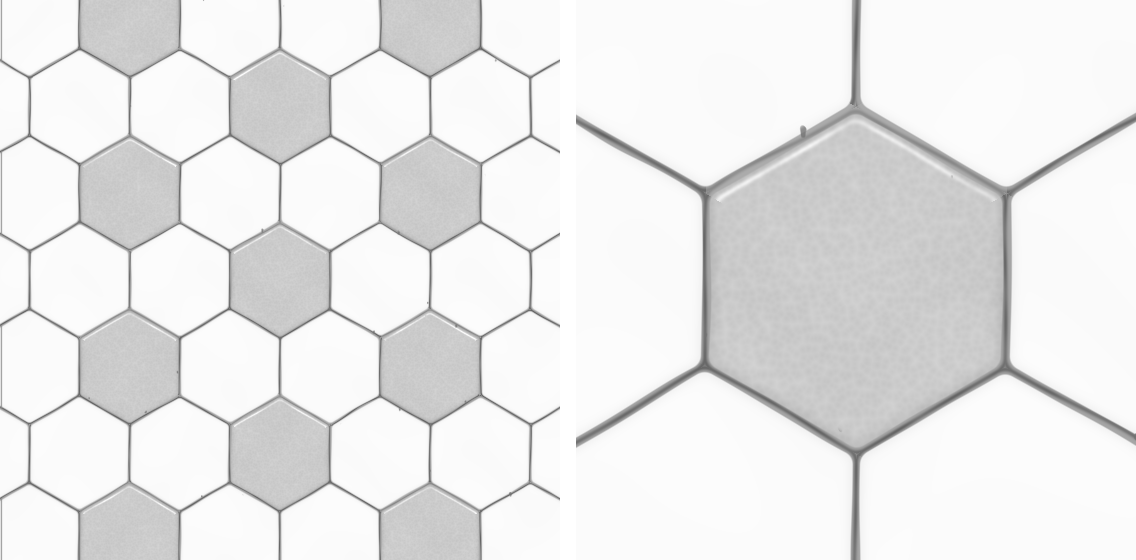
Left, the full canvas; right, a detail of the centre.
This pattern is drawn by a WebGL 2 fragment shader. Its source:

```glsl
#version 300 es
precision highp float;
// Hexagonal floor of white glazed tiles with scattered grey ones and thin, worn joints.

uniform vec2 u_resolution;
out vec4 outColor;

const float TILE_WIDTH = 0.179;
const vec2 LATTICE = vec2(1.0, 1.7320508);
const float WHITE_GLAZE = 0.985;
const float GREY_GLAZE = 0.80;
const float JOINT_LIGHT = 0.65;
const float JOINT_DARK = 0.39;

vec2 hash2(vec2 p) {
    vec3 q = fract(p.xyx * vec3(0.1031, 0.1030, 0.0973));
    q += dot(q, q.yzx + 33.33);
    return fract((q.xx + q.yz) * q.zy);
}

// Layered sines, about -1 to 1
float wave(vec2 p) {
    float a = sin(p.x * 3.1 + 1.7 * sin(p.y * 2.3 + 0.6));
    float b = sin(p.y * 4.3 + 1.9 * sin(p.x * 2.9 + 2.1));
    return 0.5 * (a + b);
}

// Cellular noise: distance to the nearest scattered point
float cellular(vec2 p) {
    vec2 cell = floor(p);
    float nearest = 2.0;
    for (int y = -1; y <= 1; y++) {
        for (int x = -1; x <= 1; x++) {
            vec2 id = cell + vec2(x, y);
            nearest = min(nearest, length(id + hash2(id + 71.0) - p));
        }
    }
    return nearest;
}

// Centre of the hexagon holding p, in tile widths
vec2 hexCentre(vec2 p) {
    vec2 a = round(p / LATTICE) * LATTICE;
    vec2 b = (round(p / LATTICE - 0.5) + 0.5) * LATTICE;
    return dot(p - a, p - a) < dot(p - b, p - b) ? a : b;
}

// 1 on rows shifted by half a tile
float shiftedRow(vec2 centre) {
    return step(0.25, abs(centre.x - round(centre.x)));
}

float isGrey(vec2 centre) {
    return 1.0 - step(0.1, abs(abs(centre.x) - 1.5 * shiftedRow(centre)));
}

// xy: normal of the nearest side, z: distance to it with softened corners
vec3 hexSide(vec2 q) {
    float first = -1.0, second = -1.0;
    vec2 normal = vec2(1.0, 0.0);
    for (int i = 0; i < 3; i++) {
        float angle = float(i) * 1.0471976;
        vec2 axis = vec2(cos(angle), sin(angle));
        float d = dot(q, axis);
        if (abs(d) > first) {
            second = first;
            first = abs(d);
            normal = axis * (d < 0.0 ? -1.0 : 1.0);
        } else {
            second = max(second, abs(d));
        }
    }
    float blend = max(0.025 - first + second, 0.0);
    return vec3(normal, 0.5 - first - blend * blend * 10.0);
}

float band(float x, float width) {
    return exp(-x * x / (width * width));
}

// Sparse dark chips, one at most per grid cell
float chips(vec2 p, float scale, float chance, float pixel) {
    vec2 cell = floor(p * scale);
    vec2 rnd = hash2(cell + 19.0);
    vec2 offset = p - (cell + 0.25 + 0.5 * hash2(cell + 43.0)) / scale;
    float radius = mix(0.001, 0.003, rnd.y) * (1.0 + 0.3 * wave(p * 220.0));
    float dotMask = 1.0 - smoothstep(-pixel, pixel, length(offset * vec2(1.4, 0.9)) - radius);
    return dotMask * step(rnd.x, chance);
}

void main() {
    float size = min(u_resolution.x, u_resolution.y);
    float pixel = 1.0 / size;
    vec2 p = (gl_FragCoord.xy - 0.5 * u_resolution) / size;

    // Slightly uneven tile outlines
    vec2 bent = p + 0.0008 * vec2(wave(p * 11.0), wave(p.yx * 12.0 + 4.0));
    vec2 h = bent / TILE_WIDTH;
    vec2 centre = hexCentre(h);
    vec3 side = hexSide(h - centre);
    float edge = side.z * TILE_WIDTH;
    float grey = isGrey(centre);

    // Glaze: fine grain on grey, nearly clean white
    float grain = cellular(p * 230.0) + 0.6 * cellular(p * 95.0) - 0.8;
    float whiteTone = WHITE_GLAZE + 0.004 * wave(p * 9.0) - 0.05 * band(edge, 0.005);
    float greyTone = GREY_GLAZE + 0.035 * grain + 0.008 * wave(p * 14.0) - 0.07 * band(edge, 0.006);
    float tone = mix(whiteTone, greyTone, grey);

    // Bright bevel along the upper sides of grey tiles
    float upper = step(0.1, side.y);
    float gleam = 0.5 + 0.5 * wave(p * 21.0 + centre);
    tone += grey * upper * (0.08 + 0.13 * gleam) * band(edge - 0.0063, 0.0016);

    // Joint with a dark crease wandering from one side to the other
    float lip = max(grey * upper, isGrey(centre + side.xy) * step(side.y, -0.1));
    float across = edge * (dot(side.xy, vec2(0.3, 1.0)) < 0.0 ? -1.0 : 1.0);
    float crease = band(across - 0.0016 * wave(p * 10.0 + 2.0), 0.0014);
    float joint = mix(JOINT_LIGHT, JOINT_DARK, crease * (0.85 + 0.15 * wave(p * 40.0)));
    joint = mix(joint, 0.70, 0.45 * lip);
    float halfWidth = 0.0025 + 0.0004 * wave(p * 17.0 + 5.0);
    float jointMask = 1.0 - smoothstep(-pixel, pixel, edge - halfWidth);
    tone = mix(tone, joint, jointMask);

    // Wear: chips gather beside the joints
    float nearJoint = 1.0 - smoothstep(0.004, 0.009, edge);
    float wear = chips(p, 17.0, 0.008, pixel) + nearJoint * chips(p + 3.0, 40.0, 0.06, pixel);
    tone = mix(tone, 0.45, 0.8 * min(wear, 1.0));

    // Thin cut line where shifted rows meet the left border
    float cut = band(p.x + 0.4975, 0.0014) * shiftedRow(centre);
    tone = mix(tone, 0.55, 0.8 * cut);

    outColor = vec4(vec3(clamp(tone, 0.0, 1.0)), 1.0);
}
```
